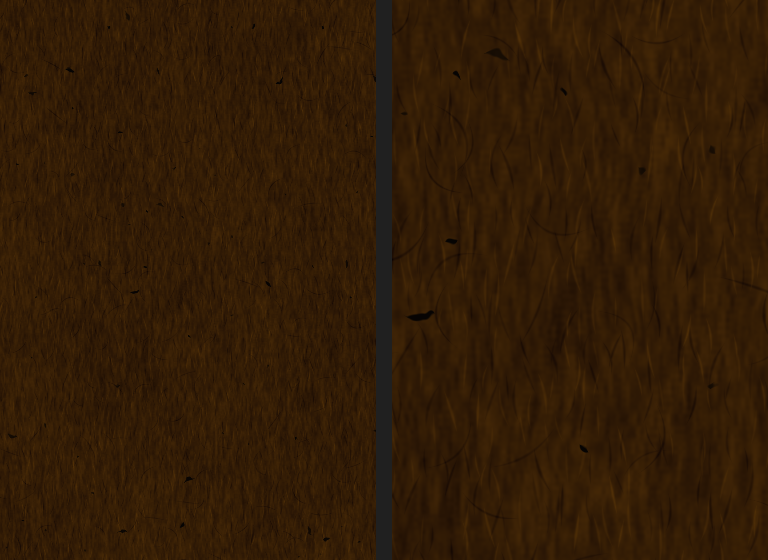
Left: the whole. Right: its middle third, enlarged.
A Shadertoy shader for this texture:

```glsl
// Dark brown kraft paper with a fine, mostly vertical fibre grain.
// Stretched value noise makes the pulp; tapered strokes scattered on
// jittered grids add light and dark fibres, curled hairs and black specks.

const vec3 PAPER = vec3(0.200, 0.110, 0.020);
const vec3 TONE_STEP = vec3(1.0, 0.66, 0.06);   // colour change per unit of tone
const vec3 SPECK = vec3(0.025, 0.014, 0.010);
const float PI = 3.14159265;

float hash(vec2 p) {
    return fract(sin(dot(p, vec2(127.1, 311.7))) * 43758.5453);
}

// Smooth value noise, centred on zero
float noise(vec2 p) {
    vec2 i = floor(p), f = fract(p);
    f = f * f * (3.0 - 2.0 * f);
    float low = mix(hash(i), hash(i + vec2(1, 0)), f.x);
    float high = mix(hash(i + vec2(0, 1)), hash(i + vec2(1, 1)), f.x);
    return mix(low, high, f.y) - 0.5;
}

// Coverage of one upright, tapered and bent stroke around the origin
float stroke(vec2 p, vec2 halfSize, float bend, float blur) {
    float along = p.y / halfSize.y;
    float side = p.x - bend * halfSize.y * along * along;
    float width = halfSize.x * (1.0 - along * along);
    return 1.0 - smoothstep(-blur, blur, abs(side) - width);
}

// Strokes scattered one per grid cell; share is the filled part of the cells
float scatter(vec2 p, vec2 cell, float share, vec2 halfSize,
              float spread, float bend, float blur, float seed) {
    vec2 home = floor(p / cell);
    float cover = 0.0;
    for (int y = -1; y <= 1; y++) {
        for (int x = -1; x <= 1; x++) {
            vec2 id = home + vec2(x, y);
            vec2 key = id + seed;
            if (hash(key + 3.7) > share) continue;
            vec2 jitter = vec2(hash(key + 11.3), hash(key + 23.9));
            vec2 q = p - (id + jitter) * cell;
            float angle = (hash(key + 37.1) - 0.5) * spread;
            float c = cos(angle), s = sin(angle);
            q = vec2(c * q.x - s * q.y, s * q.x + c * q.y);
            float size = mix(0.45, 1.0, hash(key + 41.7));
            float curl = (hash(key + 53.3) - 0.5) * bend;
            float strength = mix(0.5, 1.0, hash(key + 61.9));
            cover = max(cover, strength * stroke(q, halfSize * size, curl, blur));
        }
    }
    return cover;
}

// Pulp tone: fine streaks that sway a little, over broad faint clouds
float pulp(vec2 p) {
    vec2 sway = vec2(0.006 * noise(p * vec2(22.0, 30.0)), 0.0);
    vec2 q = p + sway;
    float tone = 0.060 * noise(q * vec2(250.0, 48.0));
    tone += 0.060 * noise(q * vec2(390.0, 115.0) + 17.0);
    tone += 0.028 * noise(q * vec2(120.0, 26.0) + 41.0);
    tone += 0.022 * noise(p * 420.0 + 73.0);
    tone += 0.018 * noise(p * vec2(16.0, 10.0) + 5.0);
    tone += 0.018 * noise(p * vec2(5.0, 3.0) + 9.0);
    return tone;
}

void mainImage(out vec4 fragColor, in vec2 fragCoord) {
    vec2 p = fragCoord / iResolution.y;
    float blur = max(0.0008, 0.6 / iResolution.y);

    // Fibre grain
    float tone = pulp(p);
    float light = scatter(p, vec2(0.011, 0.022), 0.55, vec2(0.0008, 0.011),
                          0.6, 0.25, blur, 100.0);
    float dark = scatter(p, vec2(0.012, 0.024), 0.60, vec2(0.0009, 0.012),
                         0.8, 0.35, blur, 200.0);
    float hairs = scatter(p, vec2(0.042), 0.50, vec2(0.0008, 0.020),
                          2.0 * PI, 1.0, blur, 300.0);
    tone += 0.080 * light - 0.075 * dark - 0.085 * hairs;

    vec3 color = max(PAPER + TONE_STEP * tone, SPECK);

    // Ragged inclusions: a few larger slivers and many small dots
    vec2 ragged = p + 0.004 * vec2(noise(p * 210.0), noise(p * 210.0 + 31.0));
    float slivers = scatter(ragged, vec2(0.115), 0.45, vec2(0.0028, 0.0095),
                            2.0 * PI, 0.8, blur, 400.0);
    float dots = scatter(ragged, vec2(0.055), 0.22, vec2(0.0019, 0.0034),
                         2.0 * PI, 0.4, blur, 500.0);
    color = mix(color, SPECK, min(1.0, 1.15 * max(slivers, dots)));

    fragColor = vec4(color, 1.0);
}
```
